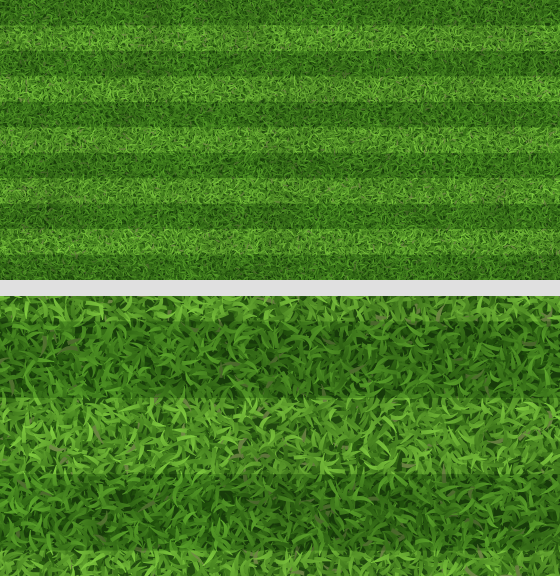
Top, the full canvas; bottom, a detail of the centre.
Give the GLSL for this texture, as a Shadertoy shader.

```glsl
// Mown lawn: eleven level bands, alternately dark and light, of dense short grass.
// Curved tapering blades are scattered one per grid cell in several layers, painted
// from the shaded bottom to the lit top, then tinted by band and soft patches.

const float PI = 3.14159265;
const float BAND_COUNT = 11.0;       // bands over the height, dark at both ends
const int   LAYER_COUNT = 6;
const float CELL = 0.016;            // grid spacing, in canvas heights
const float HALF_LENGTH_MIN = 0.008;
const float HALF_LENGTH_MAX = 0.013;
const float HALF_WIDTH = 0.0024;
const float MAX_BEND = 0.0045;
const float STRAW_SHARE = 0.03;      // share of dry blades
const float PATCH_SCALE = 9.0;
const float PATCH_STRENGTH = 0.12;

const vec3 SOIL        = vec3(0.13, 0.29, 0.06);
const vec3 BLADE_SHADE = vec3(0.16, 0.36, 0.06);
const vec3 BLADE_LIT   = vec3(0.47, 0.75, 0.23);
const vec3 STRAW       = vec3(0.44, 0.50, 0.29);
const vec3 DARK_BAND   = vec3(0.72, 0.81, 0.68);

// Four random values from a 2D point
vec4 hash4(vec2 p) {
    vec4 h = fract(p.xyxy * vec4(0.1031, 0.1030, 0.0973, 0.1099));
    h += dot(h, h.wzxy + 33.33);
    return fract((h.xxyz + h.yzzw) * h.zywx);
}

// Smooth value noise
float valueNoise(vec2 p) {
    vec2 cell = floor(p), f = fract(p);
    f = f * f * (3.0 - 2.0 * f);
    float low  = mix(hash4(cell).x, hash4(cell + vec2(1, 0)).x, f.x);
    float high = mix(hash4(cell + vec2(0, 1)).x, hash4(cell + vec2(1, 1)).x, f.x);
    return mix(low, high, f.y);
}

// Blade along y: x is the signed distance, y the position from root (0) to tip (1)
vec2 bladeShape(vec2 q, float halfLength, float bend) {
    float t = q.y / halfLength;
    float spine = bend * (t * t - 0.4);
    float width = HALF_WIDTH * (1.0 - smoothstep(-0.3, 1.1, t) * 0.8);
    float side = abs(q.x - spine) / sqrt(1.0 + pow(2.0 * bend * t / halfLength, 2.0));
    return vec2(max(side - width, abs(q.y) - halfLength), clamp(0.5 + 0.5 * t, 0.0, 1.0));
}

// Paint one layer of blades over the colour below
vec3 paintLayer(vec3 color, vec2 p, int layer, float pixel) {
    float depth = float(layer) / float(LAYER_COUNT - 1);
    vec2 grid = p / CELL + vec2(0.37, 0.61) * float(layer);
    vec2 home = floor(grid);
    for (int j = -1; j <= 1; j++)
    for (int i = -1; i <= 1; i++) {
        vec2 cell = home + vec2(i, j);
        vec2 seed = cell + float(layer) * vec2(173.0, 291.0) + 17.0;
        vec4 place = hash4(seed);
        vec4 look = hash4(seed + 511.0);

        // Turn into the frame of the blade
        vec2 q = (grid - cell - place.xy) * CELL;
        float angle = 2.0 * PI * place.z;
        float c = cos(angle), s = sin(angle);
        q = vec2(c * q.x + s * q.y, c * q.y - s * q.x);

        float halfLength = mix(HALF_LENGTH_MIN, HALF_LENGTH_MAX, place.w);
        vec2 blade = bladeShape(q, halfLength, MAX_BEND * (2.0 * look.x - 1.0));
        float cover = clamp(0.5 - blade.x / pixel, 0.0, 1.0);

        // Higher layers and tips catch more light
        float tone = 0.04 + 0.55 * depth + 0.7 * (look.y - 0.5) + 0.25 * blade.y;
        vec3 tint = mix(BLADE_SHADE, BLADE_LIT, clamp(tone, 0.0, 1.1));
        tint = mix(tint, STRAW, 0.8 * step(look.z, STRAW_SHARE));
        color = mix(color, tint, cover);
    }
    return color;
}

void mainImage(out vec4 fragColor, in vec2 fragCoord) {
    float pixel = 1.0 / iResolution.y;
    vec2 p = fragCoord * pixel;

    // Grass, bottom layer first
    vec3 color = SOIL;
    for (int layer = 0; layer < LAYER_COUNT; layer++)
        color = paintLayer(color, p, layer, pixel);

    // Uneven growth
    color *= 1.0 + PATCH_STRENGTH * (valueNoise(p * PATCH_SCALE) - 0.5);

    // Mowing bands
    float edge = 0.5 * PI * BAND_COUNT * pixel;
    float light = smoothstep(-edge, edge, -sin(PI * BAND_COUNT * p.y));
    color *= mix(DARK_BAND, vec3(1.0), light);

    fragColor = vec4(color, 1.0);
}
```
